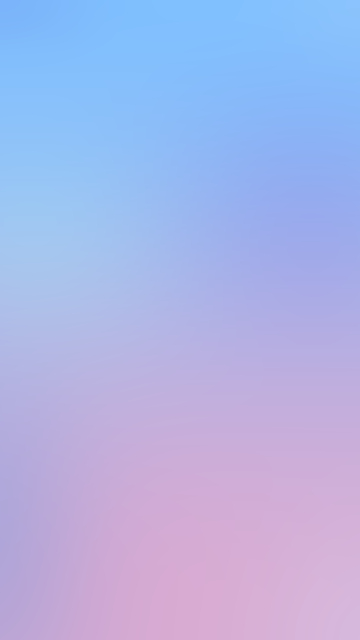
Give the GLSL for this background, as a WebGL 2 fragment shader.

```glsl
#version 300 es
precision highp float;
// A soft mesh-like backdrop: a smooth vertical ramp from sky blue to pink,
// tinted by broad elliptical Gaussian glows that add or remove colour.
// All positions are fractions of the canvas, with the origin at lower left.

uniform vec2 u_resolution;
out vec4 fragColor;

// Vertical ramp
const vec3 SKY_BLUE = vec3(0.500, 0.755, 1.000);
const vec3 ROSE_PINK = vec3(0.850, 0.665, 0.820);
const float RAMP_TOP = 1.03;
const float RAMP_BOTTOM = 0.05;

// A glow shifts the ramp colour by its tint, fading out from its centre.
struct Glow {
    vec2 center;
    vec2 radius;
    vec3 tint;
};

const Glow PALE_AQUA   = Glow(vec2(0.10, 0.61), vec2(0.40, 0.18), vec3(0.010, 0.060, 0.008));
const Glow LAVENDER    = Glow(vec2(-0.05, 0.13), vec2(0.30, 0.26), vec3(-0.155, -0.020, 0.022));
const Glow PERIWINKLE  = Glow(vec2(0.85, 0.67), vec2(0.38, 0.20), vec3(-0.015, -0.060, -0.014));
const Glow PALE_CORNER = Glow(vec2(1.05, 0.00), vec2(0.35, 0.20), vec3(-0.010, 0.060, 0.045));
const Glow DEEP_CORNER = Glow(vec2(0.00, 1.00), vec2(0.25, 0.08), vec3(-0.020, -0.050, -0.020));
const Glow CYAN_CORNER = Glow(vec2(1.00, 1.00), vec2(0.25, 0.10), vec3(0.040, 0.015, -0.008));

const int GLOW_COUNT = 6;
const Glow GLOWS[GLOW_COUNT] = Glow[GLOW_COUNT](
    PALE_AQUA, LAVENDER, PERIWINKLE, PALE_CORNER, DEEP_CORNER, CYAN_CORNER
);

vec3 verticalRamp(float height) {
    return mix(ROSE_PINK, SKY_BLUE, smoothstep(RAMP_BOTTOM, RAMP_TOP, height));
}

vec3 glowTint(Glow glow, vec2 uv) {
    vec2 offset = (uv - glow.center) / glow.radius;
    return glow.tint * exp(-dot(offset, offset));
}

void main() {
    vec2 uv = gl_FragCoord.xy / u_resolution;
    vec3 color = verticalRamp(uv.y);

    // Layer the tints over the ramp
    for (int i = 0; i < GLOW_COUNT; i++) {
        color += glowTint(GLOWS[i], uv);
    }

    fragColor = vec4(clamp(color, 0.0, 1.0), 1.0);
}
```
